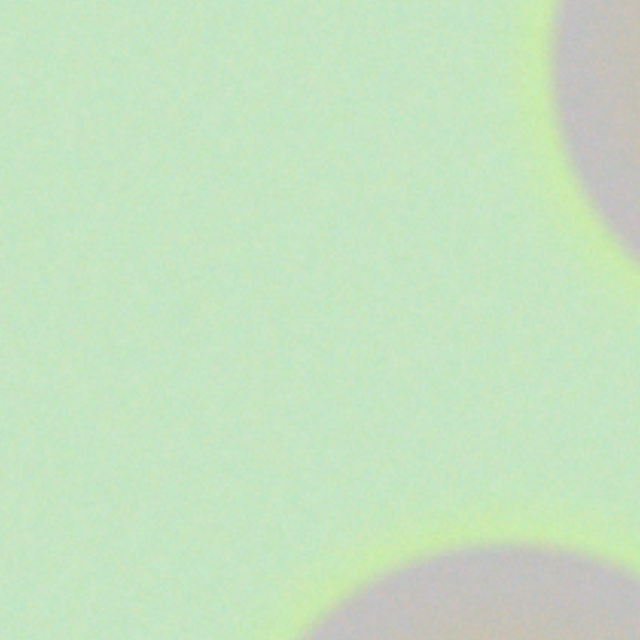
Give the GLSL for this background, as a WebGL 1 fragment shader.

```glsl
precision highp float;
// Pale green field with two large, soft grey discs entering from the right
// and from below. Signed distances drive each disc's blurred rim, its lime
// halo and its warmer core; layered value noise adds a faint coloured grain.

uniform vec2 u_resolution;

// Discs: centre x, centre y, radius, in canvas units
const vec3 DISC_RIGHT = vec3(1.283, 0.902, 0.423);
const vec3 DISC_BELOW = vec3(0.797, -0.285, 0.436);

const vec3 FIELD_GREEN = vec3(0.775, 0.899, 0.763);
const vec3 HALO_LIME = vec3(0.792, 0.922, 0.680);
const vec3 RIM_GREY = vec3(0.765, 0.760, 0.752);
const vec3 CORE_SAND = vec3(0.780, 0.760, 0.690);

const float RIM_SOFTNESS = 0.023;
const float HALO_REACH = 0.065;
const float CORE_DEPTH = 0.20;

const float GRAIN_SCALE = 210.0;
const float MOTTLE_SCALE = 62.0;
const float GRAIN_AMOUNT = 0.050;
const float MOTTLE_AMOUNT = 0.022;

// Three independent random values per cell
vec3 hash3(vec2 cell) {
  vec3 p = fract(cell.xyx * vec3(0.1031, 0.1030, 0.0973));
  p += dot(p, p.yxz + 33.33);
  return fract((p.xxy + p.yzz) * p.zyx);
}

// Smooth coloured value noise centred on zero
vec3 colourNoise(vec2 p) {
  vec2 cell = floor(p);
  vec2 f = fract(p);
  f = f * f * (3.0 - 2.0 * f);
  vec3 low = mix(hash3(cell), hash3(cell + vec2(1.0, 0.0)), f.x);
  vec3 high = mix(hash3(cell + vec2(0.0, 1.0)), hash3(cell + 1.0), f.x);
  return mix(low, high, f.y) - 0.5;
}

float discDistance(vec2 p, vec3 disc) {
  return length(p - disc.xy) - disc.z;
}

void main() {
  vec2 uv = gl_FragCoord.xy / u_resolution;
  float d = min(discDistance(uv, DISC_RIGHT), discDistance(uv, DISC_BELOW));

  // Halo fades outward from the rim
  float reach = max(d, 0.0) / HALO_REACH;
  vec3 colour = mix(FIELD_GREEN, HALO_LIME, exp(-reach * reach));

  // Disc body, warming toward its centre
  vec3 body = mix(RIM_GREY, CORE_SAND, smoothstep(0.03, CORE_DEPTH, -d));
  colour = mix(body, colour, smoothstep(-RIM_SOFTNESS, RIM_SOFTNESS, d));

  // Fine grain over broader mottling, strongest in red and blue
  vec3 grain = GRAIN_AMOUNT * colourNoise(uv * GRAIN_SCALE)
             + MOTTLE_AMOUNT * colourNoise(uv * MOTTLE_SCALE + 17.0);
  colour += grain * vec3(1.0, 0.45, 1.0);

  gl_FragColor = vec4(colour, 1.0);
}
```
